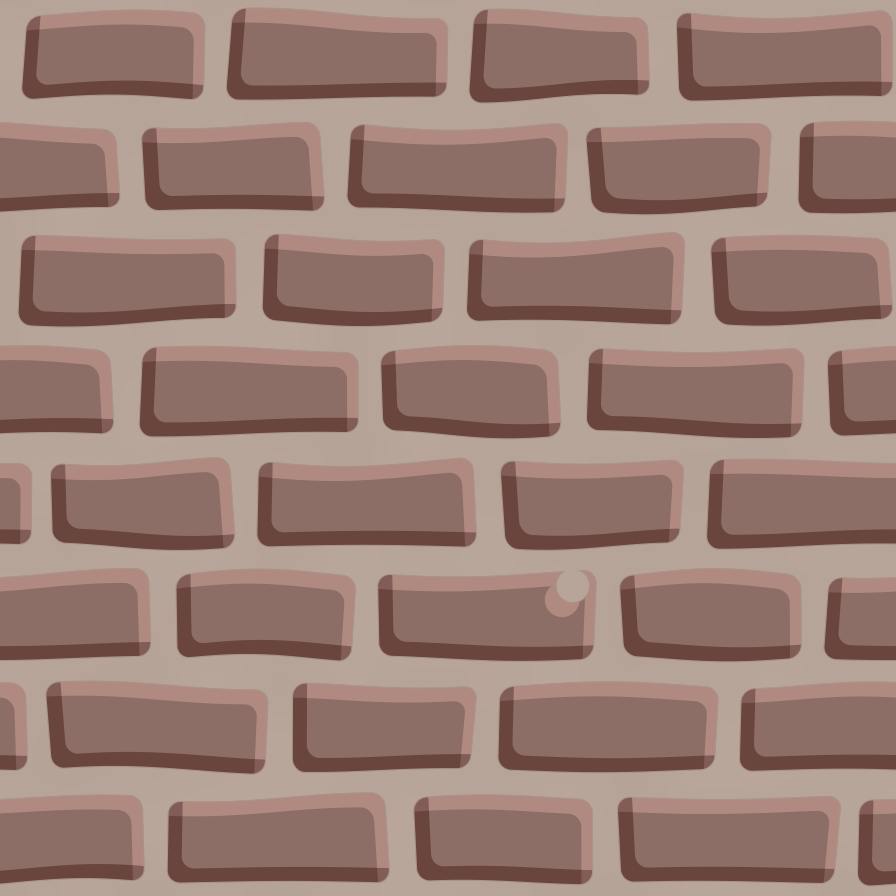
Give the GLSL for this texture, as a WebGL 1 fragment shader.

```glsl
precision highp float;
// Cartoon brick wall: eight rows of alternating short and long bricks in pale mortar.
// Each brick is a warped rounded box; offset copies of the same outline cut its
// lit top/right bevel and its shaded left/bottom bevel. One brick has a chipped corner.

uniform vec2 u_resolution;

// Sine-free hash giving four values in 0..1
vec4 hash4(vec2 p) {
    vec4 q = fract(p.xyxy * vec4(0.1031, 0.1030, 0.0973, 0.1099));
    q += dot(q, q.wzxy + 33.33);
    return fract((q.xxyz + q.yzzw) * q.zywx);
}

float valueNoise(vec2 p) {
    vec2 i = floor(p), f = fract(p);
    f = f * f * (3.0 - 2.0 * f);
    return mix(mix(hash4(i).x, hash4(i + vec2(1.0, 0.0)).x, f.x),
               mix(hash4(i + vec2(0.0, 1.0)).x, hash4(i + vec2(1.0)).x, f.x), f.y);
}

// Signed distance to a rounded box with wavy top and bottom and leaning ends
float brickDistance(vec2 p, vec2 halfSize, vec4 shape, vec4 bend) {
    vec2 q = p / halfSize;
    float top = (0.015 + 0.04 * bend.x) * sin(2.1 * q.x + 6.283 * shape.x);
    float bottom = (0.01 + 0.03 * bend.y) * sin(2.1 * q.x + 6.283 * shape.y);
    vec2 side = clamp(0.5 + 0.5 * q, 0.0, 1.0);
    p.y -= mix(bottom, top, side.y);
    p.x -= 0.07 * q.y * (mix(shape.z, shape.w, side.x) - 0.5);
    vec2 d = abs(p) - halfSize + 0.115;
    return length(max(d, 0.0)) + min(max(d.x, d.y), 0.0) - 0.115;
}

void main() {
    // One unit is one row height
    vec2 wall = 8.0 * gl_FragCoord.xy / u_resolution.y;
    float pixel = 8.0 / u_resolution.y;

    // Locate the brick: every row slides along, and pairs hold a short and a long brick
    float row = 7.0 - floor(wall.y);
    float along = wall.x - 1.01 - 1.068 * row + 0.915;
    float pair = mod(floor(along / 4.0), 2.0);
    float x = mod(along, 4.0) - 0.915;
    float isLong = step(0.915, x);
    vec2 id = vec2(pair * 2.0 + isLong, row);
    vec2 p = vec2(x - 2.0 * isLong, fract(wall.y) - 0.5);

    // Small differences of size, place and outline
    vec4 shape = hash4(id + 3.7);
    vec4 bend = hash4(id * 1.7 + 21.3);
    vec2 halfSize = vec2(mix(0.785, 0.955, isLong) + 0.025 * bend.z, 0.375);
    p.x -= 0.04 * (bend.w - 0.5);

    float outline = brickDistance(p, halfSize, shape, bend);
    vec2 lightShift = vec2(0.095, 0.125);
    float litEdge = brickDistance(p + lightShift, halfSize, shape, bend);
    float shadeEdge = brickDistance(p - 0.125, halfSize, shape, bend);

    // Chipped corner, whose bevel follows the bite
    if (row == 5.0 && id.x == 3.0) {
        vec2 bite = p - vec2(0.77, 0.27);
        outline = max(outline, 0.155 - length(bite));
        litEdge = max(litEdge, 0.155 - length(bite + lightShift));
    }

    float inside = clamp(0.5 - outline / pixel, 0.0, 1.0);
    float lit = clamp(0.5 + litEdge / pixel, 0.0, 1.0);
    float shaded = clamp(0.5 + shadeEdge / pixel, 0.0, 1.0);

    // Face, bevels, and the mid tone where both bevels overlap
    vec3 face = mix(vec3(0.55, 0.43, 0.40), vec3(0.69, 0.54, 0.50), lit);
    vec3 shade = mix(vec3(0.41, 0.27, 0.24), vec3(0.51, 0.36, 0.34), lit);
    vec3 brick = mix(face, shade, shaded);

    // Faintly blotched mortar with a thin darker seam around each brick
    vec3 mortar = vec3(0.72, 0.645, 0.60) + 0.014 * (valueNoise(wall * 1.6) - 0.5);
    float seam = 1.0 - smoothstep(0.006, 0.006 + pixel, outline);
    mortar = mix(mortar, vec3(0.65, 0.56, 0.53), 0.8 * seam);

    gl_FragColor = vec4(mix(mortar, brick, inside), 1.0);
}
```
